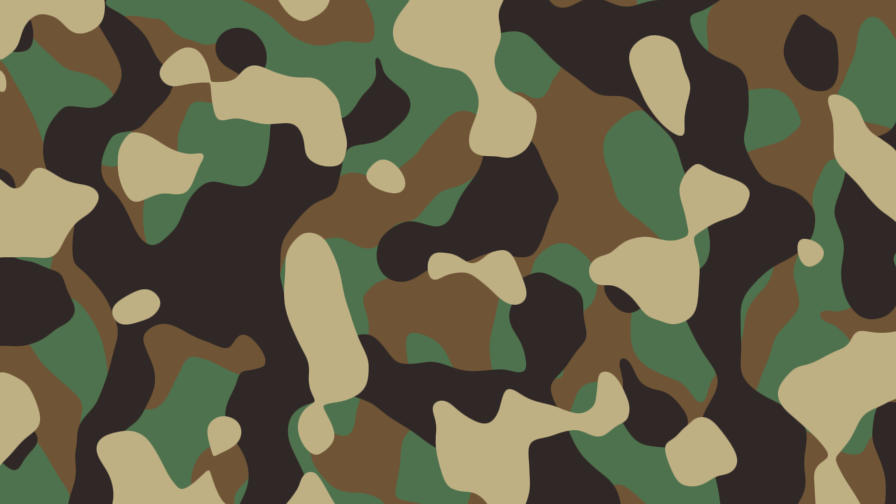
Write a Shadertoy shader that draws this pattern.

```glsl
// Woodland camouflage: brown, black and tan noise blotches layered over green.

#define BROWN_SCALE 5.6      // noise cells per canvas height
#define BLACK_SCALE 5.0
#define TAN_SCALE 6.2
#define BROWN_LEVEL 0.035    // noise level above which a layer shows
#define BLACK_LEVEL 0.045
#define TAN_LEVEL 0.175
#define DETAIL 0.25          // weight of the finer octave
#define WARP 0.022           // bending of the outlines, in canvas heights
#define TILT 0.45            // lean of the blotches, in radians
#define STRETCH 0.8          // below 1 lengthens blotches along the lean

const vec3 GREEN = vec3(0.306, 0.447, 0.302);
const vec3 BROWN = vec3(0.435, 0.329, 0.212);
const vec3 BLACK = vec3(0.188, 0.157, 0.149);
const vec3 TAN   = vec3(0.749, 0.690, 0.518);

mat2 rotation(float a) {
    float c = cos(a), s = sin(a);
    return mat2(c, s, -s, c);
}

// Random unit gradient for a lattice point
vec2 gradientAt(ivec2 cell) {
    uvec2 q = uvec2(cell + 4096);
    uint h = q.x * 1597u ^ q.y * 51749u;
    h = (h ^ (h >> 15)) * 73471u;
    h = (h ^ (h >> 13)) * 91453u;
    h ^= h >> 16;
    float angle = 6.28319 * float(h & 65535u) / 65536.0;
    return vec2(cos(angle), sin(angle));
}

float gradientNoise(vec2 p) {
    vec2 base = floor(p), f = p - base;
    ivec2 i = ivec2(base);
    vec2 u = f * f * f * (f * (f * 6.0 - 15.0) + 10.0);
    float a = dot(gradientAt(i), f);
    float b = dot(gradientAt(i + ivec2(1, 0)), f - vec2(1, 0));
    float c = dot(gradientAt(i + ivec2(0, 1)), f - vec2(0, 1));
    float d = dot(gradientAt(i + ivec2(1, 1)), f - vec2(1, 1));
    return mix(mix(a, b, u.x), mix(c, d, u.x), u.y);
}

// Antialiased coverage of one layer of blotches
float blotches(vec2 p, float scale, float level, float seed) {
    vec2 shift = vec2(seed * 37.3, seed * 71.7);
    vec2 bend = vec2(gradientNoise(p * 4.0 + shift + 11.0),
                     gradientNoise(p * 4.0 + shift + 57.0));
    vec2 q = rotation(-TILT) * (p + WARP * bend);
    q = q * vec2(1.0, STRETCH) * scale + shift;
    float n = gradientNoise(q);
    n += DETAIL * gradientNoise(rotation(0.7) * q * 1.9 + 23.0);
    float edge = 0.8 * fwidth(n) + 1e-5;
    return smoothstep(-edge, edge, n - level);
}

void mainImage(out vec4 fragColor, in vec2 fragCoord) {
    vec2 p = fragCoord / iResolution.y;

    // Paint from the bottom layer up
    vec3 color = GREEN;
    color = mix(color, BROWN, blotches(p, BROWN_SCALE, BROWN_LEVEL, 1.0));
    color = mix(color, BLACK, blotches(p, BLACK_SCALE, BLACK_LEVEL, 2.0));
    color = mix(color, TAN, blotches(p, TAN_SCALE, TAN_LEVEL, 3.0));

    fragColor = vec4(color, 1.0);
}
```
